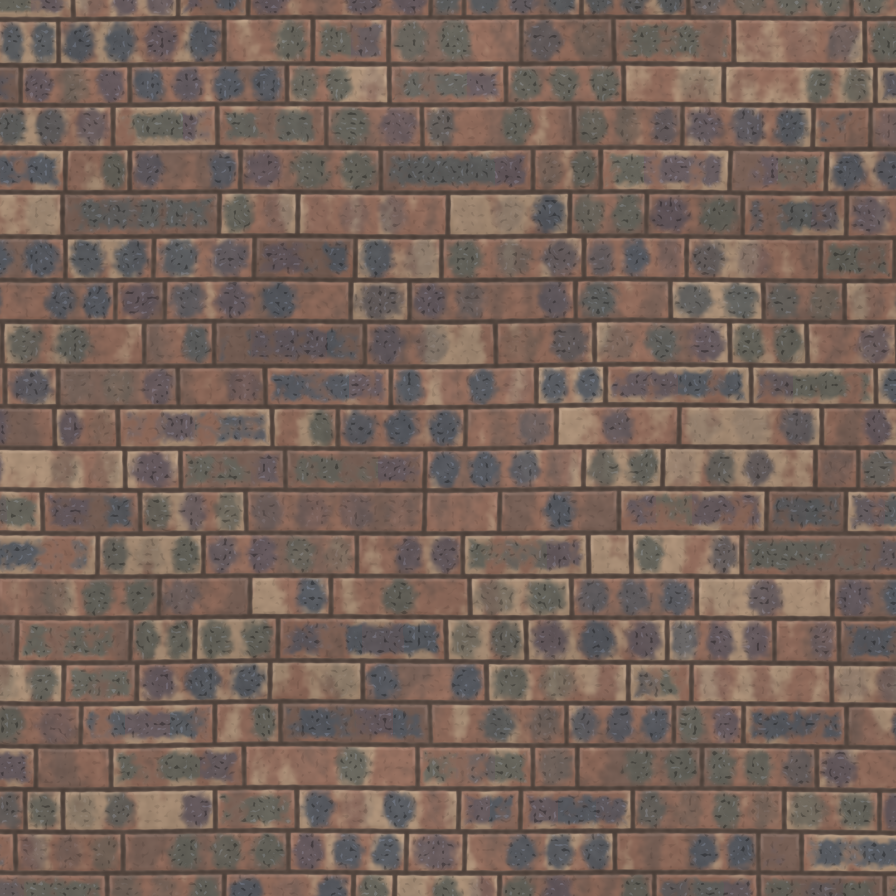
Give the GLSL for this texture, as a Shadertoy shader.

```glsl
// Weathered brick wall: thin courses of bricks with uneven lengths.
// Jittered 1D grids place the joints; each face blends sand and clay
// bands with soft, dark burnt patches, then gets speckle and grain.

#define ROWS 21.0          // courses up the canvas
#define COLS 8.0           // mean bricks per course
#define MORTAR 0.0056      // joint width
#define LENGTH_JITTER 0.74 // variation of brick length
#define PATCH 0.046        // spacing of burnt patches
#define GRAIN 0.075        // strength of fine surface grain

const vec3 SAND   = vec3(0.64, 0.54, 0.45);
const vec3 CLAY   = vec3(0.55, 0.41, 0.35);
const vec3 UMBER  = vec3(0.46, 0.37, 0.33);
const vec3 MOSS   = vec3(0.37, 0.37, 0.34);
const vec3 SLATE  = vec3(0.31, 0.33, 0.36);
const vec3 PLUM   = vec3(0.37, 0.33, 0.35);
const vec3 JOINT  = vec3(0.34, 0.285, 0.255);

float hash(vec2 p) {
    vec3 h = fract(p.xyx * 0.1031);
    h += dot(h, h.yzx + 33.33);
    return fract((h.x + h.y) * h.z);
}

float cornerSlope(vec2 cell, vec2 offset) {
    float angle = 6.2832 * hash(cell);
    return dot(vec2(cos(angle), sin(angle)), offset);
}

// Gradient noise, roughly -0.7 to 0.7
float noise(vec2 p) {
    vec2 i = floor(p), f = p - i, e = vec2(1.0, 0.0);
    vec2 u = f * f * f * (f * (f * 6.0 - 15.0) + 10.0);
    return mix(mix(cornerSlope(i, f), cornerSlope(i + e, f - e), u.x),
               mix(cornerSlope(i + e.yx, f - e.yx), cornerSlope(i + 1.0, f - 1.0), u.x), u.y);
}

float jointAt(float i, float jitter, float seed) {
    return i + jitter * (hash(vec2(i, seed)) - 0.5);
}

// Start, end and index of the jittered cell that holds x
vec3 span(float x, float jitter, float seed) {
    float i = floor(x + 0.5);
    i -= step(x, jointAt(i, jitter, seed));
    return vec3(jointAt(i, jitter, seed), jointAt(i + 1.0, jitter, seed), i);
}

// Colour of a brick face; q from its corner, d is distance to its edge
vec3 brickFace(vec2 p, vec2 q, vec2 size, vec2 id, float d) {
    float rough = noise(p * 75.0) + 0.5 * noise(p * 150.0);

    // Sand and clay bands along the length
    float band = noise(vec2(p.x * 32.0, p.y * 9.0 + id.y * 7.0));
    float warmth = hash(id + 17.0) + 1.1 * band + 0.2 * rough;
    vec3 color = mix(UMBER, CLAY, smoothstep(-0.1, 0.45, warmth));
    color = mix(color, SAND, smoothstep(0.5, 0.95, warmth));

    // Round burnt patches in a row, or one patch that fills the face
    float count = max(1.0, floor(size.x / PATCH + 0.5));
    float s = q.x / size.x * count;
    vec2 patchId = id * vec2(5.0, 1.0) + vec2(floor(s), 91.0);
    vec2 local = vec2(fract(s), q.y / size.y) - 0.5;
    float spots = smoothstep(0.5, 0.24, length(local * vec2(1.0, 0.85)) + 0.11 * rough);
    spots *= smoothstep(0.08, 0.55, hash(patchId));
    float whole = smoothstep(0.002, 0.011, -d + 0.006 * rough);
    whole *= smoothstep(-0.45, 0.05, band + 0.3 * rough);
    float burnt = mix(spots, whole, step(0.72, hash(id + 43.0)));

    vec3 dark = mix(MOSS, SLATE, smoothstep(0.45, 0.75, hash(id + 61.0)));
    dark = mix(dark, PLUM, smoothstep(0.6, 0.9, hash(patchId + 29.0)));
    color = mix(color, dark, 0.92 * burnt);

    // Dark pits, a few pale flecks, then grain
    float fleck = noise(p * 185.0);
    color *= 1.0 - 0.22 * smoothstep(0.2, 0.5, fleck) * (0.35 + burnt);
    color += vec3(0.07, 0.08, 0.1) * smoothstep(0.25, 0.5, -fleck) * burnt;
    color *= 1.0 + GRAIN * rough + 0.07 * (hash(id + 5.0) - 0.5);
    return color;
}

void mainImage(out vec4 fragColor, in vec2 fragCoord) {
    vec2 p = fragCoord / iResolution.y;
    float soft = max(0.9 / iResolution.y, 0.0011);

    // Courses sag a little; alternate ones shift by about half a brick
    vec2 w = p + 0.005 * vec2(noise(p * 4.0 + 9.0), noise(p * 2.6));
    float y = w.y * ROWS + 0.5;
    vec3 row = span(y, 0.14, 7.0);
    float x = w.x * COLS + 0.5 * mod(row.z, 2.0) + 0.3 * hash(vec2(row.z, 3.0));
    vec3 col = span(x, LENGTH_JITTER, row.z + 120.0);
    vec2 id = vec2(col.z, row.z);

    // Brick outline
    vec2 scale = vec2(COLS, ROWS);
    vec2 size = vec2(col.y - col.x, row.y - row.x) / scale;
    vec2 q = vec2(x - col.x, y - row.x) / scale;
    vec2 box = abs(q - 0.5 * size) - 0.5 * (size - MORTAR) + 0.0012;
    float d = length(max(box, 0.0)) + min(max(box.x, box.y), 0.0) - 0.0012;
    d += 0.0008 * noise(p * 90.0);

    // Pale rim on the face, mortar darkest along its middle
    vec3 face = brickFace(p, q, size, id, d);
    float rim = smoothstep(0.0045, 0.0015, -d);
    face += rim * mix(-0.015, 0.05, smoothstep(0.3, 0.7, q.y / size.y));
    vec3 mortar = JOINT * (1.08 + 0.16 * noise(p * 120.0));
    mortar *= 1.0 - 0.14 * smoothstep(0.0, 0.0025, d);

    vec3 color = mix(mortar, face, smoothstep(soft, -soft, d));
    color *= 1.0 + 0.07 * noise(p * 5.0 + 31.0);
    fragColor = vec4(color, 1.0);
}
```
